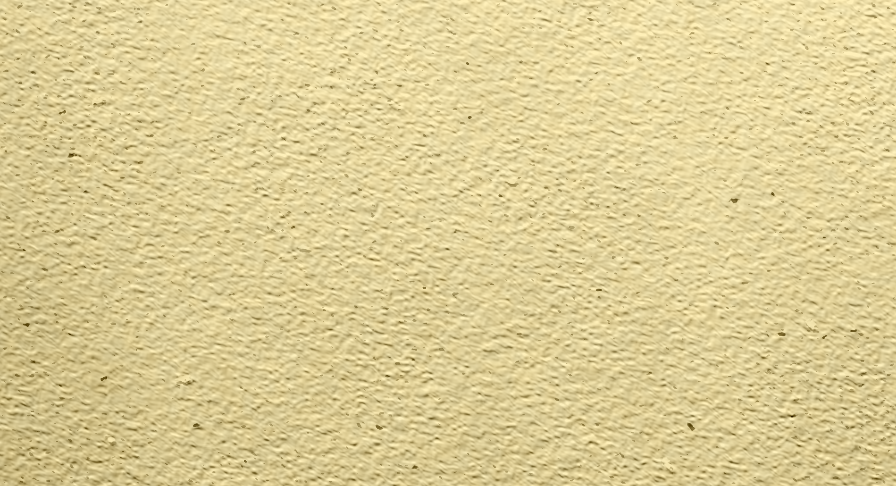
Give the GLSL for this texture, as a WebGL 2 fragment shader.

```glsl
#version 300 es
precision highp float;

uniform vec2 u_resolution;
out vec4 fragColor;

#define SHADOW_COLOR vec3(0.55, 0.48, 0.255)
#define LIGHT_COLOR vec3(0.94, 0.88, 0.665)
#define GRAIN_SCALE vec2(82.0, 142.0)
#define GRAIN_SLOPE 0.2
#define GRAIN_GAIN 0.92
#define LIGHT_OFFSET vec2(-0.0011, 0.0027)
#define PIT_DEPTH 0.6
#define BASE_TONE 0.86

float hash(vec2 cell) {
    uvec2 q = uvec2(ivec2(cell)) * uvec2(1597334673u, 3812015801u);
    uint n = (q.x ^ q.y) * 1597334673u;
    n = (n ^ (n >> 15)) * 2246822519u;
    return float((n ^ (n >> 13)) >> 8) / 16777216.0;
}

float noise(vec2 p) {
    vec2 cell = floor(p);
    vec2 f = fract(p);
    f = f * f * (3.0 - 2.0 * f);
    float low = mix(hash(cell), hash(cell + vec2(1, 0)), f.x);
    float high = mix(hash(cell + vec2(0, 1)), hash(cell + vec2(1, 1)), f.x);
    return mix(low, high, f.y);
}

// Height of the rough plaster: three octaves of flattened grains
float plasterHeight(vec2 p) {
    p.y += GRAIN_SLOPE * p.x;
    p += 0.006 * vec2(noise(p * 43.0), noise(p * 51.0 + 50.0));
    vec2 q = p * GRAIN_SCALE;
    return 0.25 * noise(q * 0.5 + 91.0) + 0.6 * noise(q)
         + 0.35 * noise(q * 1.7 + 17.0);
}

// One randomly turned, ragged ellipse in some of the cells
float flecks(vec2 p, float cells, float chance, float size, float seed) {
    vec2 q = p * cells + seed;
    vec2 cell = floor(q);
    vec2 center = 0.3 + 0.4 * vec2(hash(cell + 11.0), hash(cell + 23.0));
    float angle = -0.2 + 1.3 * (hash(cell + 37.0) - 0.5);
    float c = cos(angle), s = sin(angle);
    vec2 d = mat2(c, -s, s, c) * (fract(q) - center);
    float radius = size * (0.4 + 0.6 * hash(cell + 53.0));
    float ragged = 1.1 * (noise(p * 210.0 + seed) - 0.5);
    float dist = length(d * vec2(1.0, 2.2)) / radius + ragged;
    return step(hash(cell + 71.0), chance) * (1.0 - smoothstep(0.5, 1.1, dist));
}

// Broad light from the upper right, falling off at the sides
float wallLight(vec2 uv) {
    float tone = BASE_TONE + 0.2 * (uv.y - 0.5) + 0.07 * (uv.x - 0.5);
    tone -= 0.13 * (1.0 - smoothstep(0.0, 0.25, uv.x)) * (1.0 - 0.4 * uv.y);
    tone -= 0.08 * smoothstep(0.8, 1.0, uv.x) * (1.0 - uv.y);
    return tone;
}

void main() {
    vec2 uv = gl_FragCoord.xy / u_resolution;
    vec2 p = gl_FragCoord.xy / u_resolution.y;

    // Relief lit from above, with the deepest hollows in full shadow
    float relief = plasterHeight(p - LIGHT_OFFSET) - plasterHeight(p + LIGHT_OFFSET);
    relief *= relief < 0.0 ? 1.1 : 0.8;
    relief -= 0.9 * max(-relief - 0.3, 0.0);
    float patchiness = noise(p * 5.0 + 7.0);
    float contrast = GRAIN_GAIN * (1.1 - 0.3 * uv.y + 0.25 * (patchiness - 0.5));
    float tone = wallLight(uv) + contrast * relief;
    tone += 0.06 * (noise(p * 9.0 + 40.0) - 0.5);

    // Small pits gather in patches and toward the sides
    float sides = smoothstep(0.2, 0.5, abs(uv.x - 0.5));
    float density = 0.05 + 0.25 * patchiness * patchiness + 0.12 * sides;
    float pits = flecks(p, 37.0, density, 0.25, 3.0);
    pits = max(pits, 0.8 * flecks(p, 58.0, density, 0.28, 130.0));
    tone -= PIT_DEPTH * pits;

    // Rare deep holes and pale raised chips with a shadow beneath
    tone -= 1.1 * flecks(p, 11.0, 0.06, 0.11, 210.0);
    float chip = flecks(p, 7.0, 0.05, 0.12, 320.0);
    float chipShadow = flecks(p + vec2(-0.003, 0.007), 7.0, 0.05, 0.12, 320.0);
    tone -= 0.5 * chipShadow * (1.0 - chip);
    tone = mix(tone, 1.1, 0.8 * chip);

    // Tone to ochre, with a faint drift in warmth
    vec3 color = mix(SHADOW_COLOR, LIGHT_COLOR, clamp(tone, -1.0, 1.15));
    color += vec3(0.015, 0.0, -0.025) * (noise(p * 45.0 + 80.0) - 0.5);
    fragColor = vec4(clamp(color, 0.0, 1.0), 1.0);
}
```
